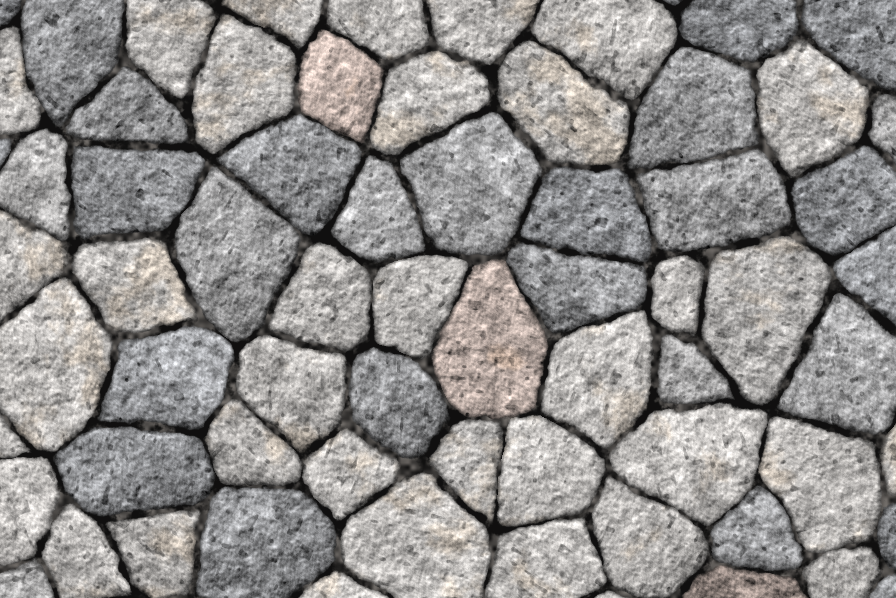
Reproduce this texture procedurally as a Shadertoy shader.

```glsl
// Dry stone wall: rough grey fieldstones with dark gaps and rubble behind them.
#define CELL vec2(0.190, 0.150)   // mean stone spacing, in canvas heights
#define JITTER 0.78               // scatter of the stone centres
#define SIZE_VARIETY 0.36         // spread of stone sizes
#define ROUNDING 0.0055           // softness of the stone corners
#define GAP 0.0012                // least half width of a gap
#define ROUGH_EDGE 0.012          // raggedness of the outlines
#define GRAIN 0.46                // strength of the surface mottling
#define RELIEF 0.85               // strength of the bump lighting
#define SPECKLE 0.27              // strength of the finest grain
#define EXPOSURE 1.02

float hash1(vec2 p) {
    vec3 q = fract(vec3(p.xyx) * 0.1031);
    q += dot(q, q.yzx + 33.33);
    return fract((q.x + q.y) * q.z);
}

vec2 hash2(vec2 p) {
    return vec2(hash1(p + 17.3), hash1(p + 71.9));
}

float noise(vec2 p) {
    vec2 i = floor(p), f = fract(p);
    f = f * f * (3.0 - 2.0 * f);
    return mix(mix(hash1(i), hash1(i + vec2(1, 0)), f.x),
               mix(hash1(i + vec2(0, 1)), hash1(i + vec2(1, 1)), f.x), f.y);
}

float fbm(vec2 p) {
    float sum = 0.0, amp = 0.5;
    for (int i = 0; i < 5; i++) {
        sum += amp * noise(p);
        p = mat2(1.6, 1.2, -1.2, 1.6) * p + 5.7;
        amp *= 0.6;
    }
    return sum / 1.153;
}

mat2 rotation(float a) {
    return mat2(cos(a), sin(a), -sin(a), cos(a));
}

// Stone centre in a staggered grid, and its weight in the power diagram
vec2 site(vec2 cell) {
    vec2 stagger = vec2(0.5 * mod(cell.y, 2.0), 0.0);
    return (cell + stagger + 0.5 + JITTER * (hash2(cell) - 0.5)) * CELL;
}

float weight(vec2 cell) {
    return SIZE_VARIETY * hash1(cell + 5.1) * CELL.x * CELL.y;
}

// Finds the stone at p; returns outward edge normal (xy) and inner distance (z)
vec3 stoneShape(vec2 p, out vec2 id) {
    vec2 base = floor(p / CELL);
    float best = 1e5;
    for (int y = -2; y <= 2; y++)
    for (int x = -2; x <= 2; x++) {
        vec2 cell = base + vec2(x, y), r = p - site(cell);
        float power = dot(r, r) - weight(cell);
        if (power < best) { best = power; id = cell; }
    }
    vec2 own = site(id), normal = vec2(0);
    float sum = 1e-9;
    for (int y = -2; y <= 2; y++)
    for (int x = -2; x <= 2; x++) {
        vec2 cell = id + vec2(x, y), to = site(cell) - own;
        float len = length(to);
        if (len < 1e-4) continue;
        float edge = 0.5 * len - dot(p - own, to) / len
                   + 0.5 * (weight(id) - weight(cell)) / len;
        float w = exp(-edge / ROUNDING);
        sum += w;
        normal += w * to / len;
    }
    return vec3(normal / sum, -ROUNDING * log(sum));
}

vec3 stoneTint(float pick, float rust) {
    vec3 tint = mix(vec3(0.985, 0.995, 1.015), vec3(1.015, 1.0, 0.985), smoothstep(0.1, 0.6, pick));
    return mix(tint, vec3(1.08, 0.985, 0.94), smoothstep(0.86, 0.96, rust));
}

vec3 stoneColor(vec2 p, vec2 id, vec3 shape) {
    float pick = hash1(id + 31.0), rust = hash1(id + 47.0);
    vec2 local = p - site(id);
    float angle = 6.2832 * hash1(id + 9.0);
    vec2 q = rotation(angle) * local * vec2(1.0, 1.35) + 9.0 * hash2(id + 3.0);

    // Mottling, relief lit from above, and fine speckle
    float mottle = fbm(q * 34.0);
    vec2 light = vec2(-0.002, 0.004);
    float bump = fbm(p * 52.0 + id) - fbm((p + light) * 52.0 + id);
    float speckle = 0.5 * (noise(p * 150.0) + noise(q * 230.0 + 3.0)) - 0.5;
    float tone = mix(0.54, 0.70, smoothstep(0.0, 0.7, pick)) - 0.05 * smoothstep(0.86, 0.96, rust);
    tone += GRAIN * (mottle - 0.5) + RELIEF * bump + SPECKLE * speckle;

    // Broken facets and a bevel that catches the sky
    float crease = dot(local, vec2(cos(angle), sin(angle))) + 0.03 * (fbm(q * 14.0) - 0.5);
    tone += 0.08 * sin(angle) * smoothstep(-0.004, 0.004, crease - 0.012);
    float rim = 1.0 - smoothstep(0.0, 0.020, shape.z);
    tone += rim * (0.12 * shape.y - 0.04 - 0.03 * shape.x);

    // Dark pits and warm stains
    tone -= 0.22 * smoothstep(0.76, 0.90, noise(q * 75.0)) * smoothstep(0.4, 0.6, mottle + 0.1);
    float stain = smoothstep(0.56, 0.74, fbm(q * 9.0 + 4.0)) * step(0.5, pick);
    vec3 color = tone * stoneTint(pick, rust) * mix(vec3(1), vec3(1.03, 0.995, 0.95), stain);
    return color * mix(0.50, 1.0, smoothstep(-0.001, 0.008, shape.z));
}

void mainImage(out vec4 fragColor, in vec2 fragCoord) {
    vec2 p = fragCoord / iResolution.y;
    float pixel = 1.0 / iResolution.y;
    vec2 warp = vec2(fbm(p * 7.0), fbm(p * 7.0 + 40.0)) - 0.5;
    vec2 id;
    vec3 shape = stoneShape(p + 0.035 * warp, id);
    shape.z -= GAP + 0.0048 * hash1(id + 63.0) + ROUGH_EDGE * (fbm(p * 42.0) - 0.5);

    // Shadowed rubble shows in parts of the gaps
    float rubble = smoothstep(0.44, 0.62, fbm(p * 24.0 + 11.0));
    vec3 gap = vec3(0.060, 0.058, 0.057) + rubble * vec3(0.38, 0.365, 0.35) * noise(p * 110.0);

    vec3 stone = stoneColor(p, id, shape);
    vec3 color = mix(gap, stone, smoothstep(-pixel, pixel, shape.z));
    fragColor = vec4(clamp(color * EXPOSURE, 0.0, 1.0), 1.0);
}
```
